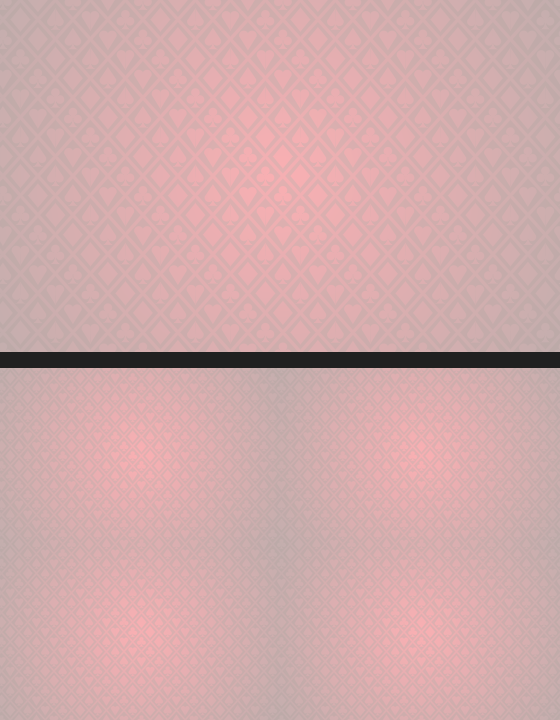
Top: one tile. Bottom: repeated 2 by 2.
Reproduce this pattern procedurally as a WebGL 1 fragment shader.

```glsl
precision highp float;

// Card suits inside a diagonal lattice, tinted by a soft radial glow.
// Rotated lattice coordinates give the cells; suits step from one diagonal
// to the next and are drawn with distance functions. Tiles on both axes.

uniform vec2 u_resolution;

const vec2 REPEATS = vec2(16.0, 9.0);      // lattice cells across and down
const vec2 CROSSING = vec2(8.083, 4.5);    // a line crossing, in cells
const float LINE_HALF_WIDTH = 0.048;       // lengths are in cell widths
const float LINE_OPACITY = 0.82;
const float GLOW_END = 1.18;               // in half canvas widths
const vec3 GROUND_CENTER = vec3(0.885, 0.690, 0.693);
const vec3 GROUND_EDGE = vec3(0.735, 0.665, 0.658);
const vec3 MOTIF_CENTER = vec3(0.980, 0.685, 0.700);
const vec3 MOTIF_EDGE = vec3(0.765, 0.682, 0.680);

// Disc of the given radius narrowing to a point at the tip
float taper(vec2 p, vec2 disc, vec2 tip, float radius) {
  vec2 axis = tip - disc;
  float h = clamp(dot(p - disc, axis) / dot(axis, axis), 0.0, 1.0);
  return length(p - disc - h * axis) - radius * (1.0 - h);
}

// Upright stalk that flares into a foot
float stem(vec2 p, float top, float foot) {
  float t = clamp((top - p.y) / (top - foot), 0.0, 1.0);
  float halfWidth = 0.018 + 0.115 * t * t * t * t;
  return max(abs(p.x) - halfWidth, max(p.y - top, foot - p.y));
}

float diamond(vec2 p) {
  const vec2 halfSize = vec2(0.285, 0.345);
  vec2 q = abs(p) / halfSize;
  return (q.x + q.y - 1.0) / length(1.0 / halfSize);
}

float spade(vec2 p) {
  vec2 q = vec2(abs(p.x), p.y);
  float leaf = taper(q, vec2(0.112, -0.06), vec2(0.0, 0.32), 0.125);
  return min(leaf, stem(p, -0.03, -0.29));
}

float heart(vec2 p) {
  vec2 q = vec2(abs(p.x), p.y);
  return taper(q, vec2(0.118, 0.11), vec2(0.0, -0.32), 0.132);
}

float club(vec2 p) {
  vec2 q = vec2(abs(p.x), p.y);
  float lobes = min(length(q - vec2(0.0, 0.15)), length(q - vec2(0.132, -0.05)));
  float leaf = min(lobes - 0.122, length(p - vec2(0.0, 0.03)) - 0.06);
  return min(leaf, stem(p, 0.0, -0.28));
}

float suitDistance(float suit, vec2 p) {
  if (suit < 0.5) return diamond(p);
  if (suit < 1.5) return spade(p);
  if (suit < 2.5) return heart(p);
  return club(p);
}

float coverage(float d, float pixel) {
  return 1.0 - smoothstep(-0.7 * pixel, 0.7 * pixel, d);
}

void main() {
  vec2 uv = gl_FragCoord.xy / u_resolution;
  float pixel = REPEATS.x / u_resolution.x;
  vec2 cellSize = vec2(1.0, REPEATS.x * u_resolution.y / (REPEATS.y * u_resolution.x));

  // Lattice: whole values of either diagonal coordinate are lines
  vec2 p = uv * REPEATS - CROSSING;
  vec2 diagonal = vec2(p.x + p.y, p.x - p.y);
  vec2 cell = floor(diagonal);
  vec2 toLine = 0.5 - abs(diagonal - cell - 0.5);
  float lineDistance = min(toLine.x, toLine.y) / length(1.0 / cellSize);
  float lines = coverage(lineDistance - LINE_HALF_WIDTH, pixel);

  // Suit: constant along falling diagonals, with the row index wrapped
  vec2 center = 0.5 * vec2(cell.x + cell.y + 1.0, cell.x - cell.y);
  float row = mod(cell.x - cell.y + REPEATS.y, 2.0 * REPEATS.y) - REPEATS.y;
  float suit = mod(floor(0.5 * (cell.x + cell.y + row) + 0.25), 4.0);
  float motif = coverage(suitDistance(suit, (p - center) * cellSize), pixel);

  // Glow: circular, symmetric about the middle so opposite edges agree
  vec2 fromMiddle = (uv - 0.5) * 2.0 * vec2(1.0, u_resolution.y / u_resolution.x);
  float glow = clamp(length(fromMiddle) / GLOW_END, 0.0, 1.0);
  vec3 ground = mix(GROUND_CENTER, GROUND_EDGE, glow);
  vec3 raised = mix(MOTIF_CENTER, MOTIF_EDGE, glow);

  gl_FragColor = vec4(mix(ground, raised, max(motif, lines * LINE_OPACITY)), 1.0);
}
```
